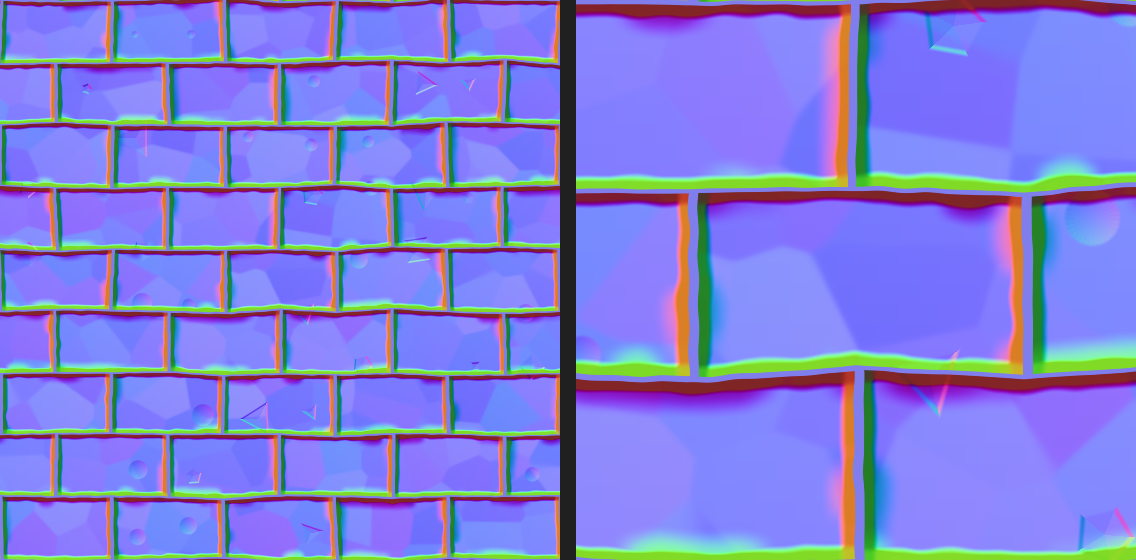
Left, the full canvas; right, a detail of the centre.
Give the GLSL for this texture map, as a Shadertoy shader.

```glsl
#define BRICKS vec2(5.0, 9.0)      // bricks across and down
#define GAP vec2(0.0026, 0.0010)   // half width of the mortar joints
#define CORNER_SHIFT vec2(0.0035, 0.0050)
#define BEVEL 0.0088               // width of the rolled brick edge
#define MAX_TILT 2.35              // steepest edge angle, in radians
#define CHIP_WIDTH 0.024
#define CHIP_TILT 1.25
#define FACETS 13.0                // facet cells across the canvas
#define FACET_TILT 0.27
#define SCARS 10.0                 // scar cells across the canvas
#define SCAR_CHANCE 0.34
#define TAU 6.2831853

float hash(vec2 p) {
    return fract(sin(dot(p, vec2(127.1, 311.7))) * 43758.5453);
}

vec2 hash2(vec2 p) {
    return vec2(hash(p), hash(p + 37.3));
}

float noise(vec2 p) {
    vec2 i = floor(p), f = fract(p);
    f = f * f * (3.0 - 2.0 * f);
    return mix(mix(hash(i), hash(i + vec2(1, 0)), f.x),
               mix(hash(i + vec2(0, 1)), hash(i + vec2(1, 1)), f.x), f.y);
}

// Moves the brick corners, keeping the edges between them straight
vec2 cornerShift(vec2 uv) {
    vec2 grid = BRICKS * vec2(2, 1);
    vec2 i = floor(uv * grid), f = fract(uv * grid);
    vec2 low = mix(hash2(mod(i, grid)), hash2(mod(i + vec2(1, 0), grid)), f.x);
    vec2 high = mix(hash2(mod(i + vec2(0, 1), grid)), hash2(mod(i + 1.0, grid)), f.x);
    return (mix(low, high, f.y) * 2.0 - 1.0) * CORNER_SHIFT;
}

// Angle of the surface near one side: rolled edge plus worn chips
float sideTilt(float d, float along, float seed) {
    float wear = noise(vec2(along * 24.0, seed));
    float width = BEVEL * mix(0.85, 1.2, noise(vec2(along * 60.0, seed + 5.0)));
    float roll = MAX_TILT * (1.0 - smoothstep(0.4 * width, width, d));
    float reach = CHIP_WIDTH * mix(0.4, 1.0, wear);
    float chip = smoothstep(0.52, 0.92, wear) * (1.0 - smoothstep(0.2 * reach, reach, d));
    return roll + CHIP_TILT * chip;
}

// Softly joined Voronoi facets, each with its own slope
vec2 facetTilt(vec2 uv, vec2 brick) {
    vec2 q = uv * FACETS + hash2(brick) * 50.0;
    vec2 cell = floor(q), sum = vec2(0);
    float total = 0.0;
    for (int y = -1; y <= 1; y++)
    for (int x = -1; x <= 1; x++) {
        vec2 c = cell + vec2(x, y);
        vec2 offset = q - c - hash2(c);
        float weight = exp(-45.0 * length(offset));
        sum += weight * ((hash2(c + 11.7) - 0.5) * FACET_TILT + 0.05 * offset);
        total += weight;
    }
    return sum / max(total, 1e-30);
}

// Scattered polygon scratches and round dents
vec2 scarTilt(vec2 uv) {
    vec2 q = uv * SCARS, cell = floor(q);
    float kind = hash(cell + 3.1);
    if (kind > SCAR_CHANCE) return vec2(0);
    vec2 v = fract(q) - mix(vec2(0.35), vec2(0.65), hash2(cell + 8.3));
    bool dent = kind < 0.4 * SCAR_CHANCE;
    float sides = dent ? 32.0 : floor(3.0 + 3.0 * hash(cell + 1.9));
    float sector = TAU / sides, turn = TAU * hash(cell + 6.1);
    float id = floor(mod(atan(v.y, v.x) + turn, TAU) / sector);
    float a = (id + 0.5) * sector - turn;
    vec2 dir = vec2(cos(a), sin(a));
    float radius = mix(0.06, 0.20, hash(cell + 4.7));
    float d = dot(v, dir) - radius;
    float inside = 1.0 - smoothstep(-0.02, 0.01, d);
    float rim = 1.0 - smoothstep(0.0, 0.025, abs(d));
    float lit = dent ? 0.0 : step(0.45, hash(cell + id * 1.7));
    float slope = dent ? 0.35 * (d + radius) / radius : 0.12;
    return vec2(dir.x, -dir.y) * (slope * inside + 0.8 * rim * lit);
}

void mainImage(out vec4 fragColor, in vec2 fragCoord) {
    vec2 uv = fragCoord / iResolution.xy;
    float pixel = 1.0 / min(iResolution.x, iResolution.y);

    // Running bond: every second row is moved by half a brick
    vec2 p = uv + cornerShift(uv);
    p += 0.0016 * (vec2(noise(uv * 70.0), noise(uv * 70.0 + 31.0)) - 0.5);
    vec2 b = p * BRICKS;
    b.x += 0.5 * mod(floor(b.y), 2.0);
    vec2 brick = mod(floor(b), BRICKS);
    vec2 size = 1.0 / BRICKS, local = fract(b) * size;

    // Distances from the brick sides
    vec2 inset = GAP + 0.0010 * hash2(brick + 2.3);
    vec2 low = local - inset, high = size - local - inset;
    float inner = min(min(low.x, low.y), min(high.x, high.y));

    // Surface slope; green points down the canvas
    float seed = 17.0 * brick.x + 101.0 * brick.y;
    vec2 tilt = facetTilt(uv, brick) + scarTilt(uv);
    tilt.x += sideTilt(high.x, local.y, seed) - sideTilt(low.x, local.y, seed + 3.0);
    tilt.y += sideTilt(low.y, local.x, seed + 7.0) - sideTilt(high.y, local.x, seed + 11.0);

    // Slope to normal, with flat mortar between the bricks
    float angle = min(length(tilt), MAX_TILT);
    vec2 dir = tilt / max(length(tilt), 1e-5);
    vec3 face = 0.5 + 0.5 * vec3(dir * sin(angle), cos(angle));
    vec3 mortar = vec3(0.50, 0.49, 0.93);
    float mask = smoothstep(-0.6 * pixel, 0.6 * pixel, inner);
    fragColor = vec4(mix(mortar, face, mask), 1.0);
}
```
